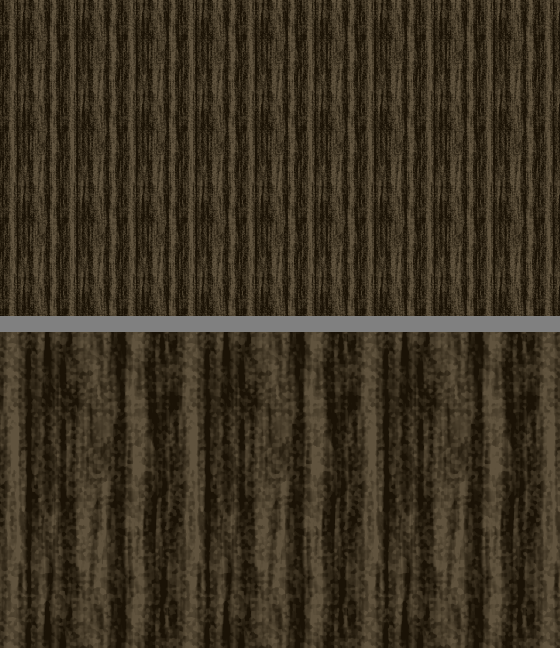
Top: the whole. Bottom: its middle third, enlarged.
A Shadertoy shader for this pattern:

```glsl
// Dark wood grain: a narrow tile of vertical streaks, repeated across and down.
// Fixed light and dark bands set the rhythm; stretched cellular noise adds
// straight ragged fibres, and fine round cells add a speckled surface.

const vec2 TILE = vec2(0.1885, 0.2890);   // tile size, in canvas heights
const vec2 ORIGIN = vec2(0.595, 0.0);     // left edge of one light band
const vec3 DARK = vec3(0.100, 0.070, 0.022);
const vec3 LIGHT = vec3(0.375, 0.325, 0.242);
const float BASE_TONE = 0.50;
const float BAND_GAIN = 0.88;
const float LINE_GAIN = 0.45;
const float STREAK_GAIN = 0.42;
const float FIBRE_GAIN = 0.50;
const float GRAIN_GAIN = 0.55;
const float BLOTCH_GAIN = 0.18;
const float BAND_SOFTNESS = 0.010;
const float TAU = 6.2831853;

// Bands across the tile: centre, half width, change of tone
const int BAND_COUNT = 11;
const vec3 BANDS[BAND_COUNT] = vec3[](
    vec3(0.06, 0.060, 0.38), vec3(0.16, 0.028, -0.44),
    vec3(0.21, 0.014, 0.18), vec3(0.25, 0.016, -0.36),
    vec3(0.34, 0.042, -0.30), vec3(0.44, 0.030, 0.12),
    vec3(0.54, 0.050, 0.22), vec3(0.65, 0.026, -0.32),
    vec3(0.75, 0.040, 0.22), vec3(0.87, 0.034, -0.42),
    vec3(0.95, 0.024, -0.40));

vec3 hash3(vec2 cell, float seed) {
    uvec3 h = uvec3(ivec3(vec3(cell, seed))) * 1664525u + 1013904223u;
    h += h.yzx * h.zxy;
    h ^= h >> 16u;
    h += h.yzx * h.zxy;
    return vec3(h & 0xffffu) / 65535.0;
}

// Cellular noise that wraps over the tile: each cell has one flat tone,
// and neighbouring tones are blended softly at their borders.
float cellTone(vec2 uv, vec2 cells, float sharpness, float seed) {
    vec2 p = uv * cells;
    vec2 base = floor(p);
    float total = 0.0;
    float weight = 0.0;
    for (int j = -1; j <= 1; j++) {
        for (int i = -1; i <= 1; i++) {
            vec2 cell = base + vec2(i, j);
            vec3 h = hash3(mod(cell, cells), seed);
            vec2 offset = cell + 0.15 + 0.7 * h.xy - p;
            float w = exp(-sharpness * dot(offset, offset));
            total += w * h.z;
            weight += w;
        }
    }
    return total / weight - 0.5;
}

// Thin straight lines that run the full height of the tile
float lineTone(float u, float count) {
    float p = fract(u) * count;
    float column = floor(p);
    float here = hash3(vec2(column, 0.0), 7.0).z;
    float next = hash3(vec2(mod(column + 1.0, count), 0.0), 7.0).z;
    return mix(here, next, smoothstep(0.25, 0.75, fract(p))) - 0.5;
}

float wrapDistance(float a, float b) {
    return abs(fract(a - b + 0.5) - 0.5);
}

float bandTone(float u) {
    float tone = 0.0;
    for (int i = 0; i < BAND_COUNT; i++) {
        float d = wrapDistance(u, BANDS[i].x) - BANDS[i].y;
        tone += BANDS[i].z * (1.0 - smoothstep(-BAND_SOFTNESS, BAND_SOFTNESS, d));
    }
    return tone;
}

// Slight sideways drift of the fibres, periodic down the tile
float drift(vec2 uv) {
    return 0.0025 * sin(TAU * (uv.y + uv.x))
         + 0.0015 * sin(TAU * (3.0 * uv.y - 2.0 * uv.x) + 1.3);
}

void mainImage(out vec4 fragColor, in vec2 fragCoord) {
    vec2 uv = fract((fragCoord / iResolution.y - ORIGIN) / TILE);
    vec2 bent = vec2(uv.x + drift(uv), uv.y);

    // Bands, lines and fibres
    float tone = BASE_TONE + BAND_GAIN * bandTone(bent.x);
    tone += LINE_GAIN * lineTone(bent.x, 30.0);
    tone += STREAK_GAIN * cellTone(bent, vec2(26.0, 4.0), 9.0, 1.0);
    tone += FIBRE_GAIN * cellTone(bent, vec2(40.0, 9.0), 8.0, 2.0);

    // Blotches that darken and lighten the middle of the tile
    float middle = exp(-pow(wrapDistance(uv.x, 0.42) / 0.13, 2.0));
    tone -= BLOTCH_GAIN * middle * cos(TAU * uv.y);

    // Speckled surface
    tone += GRAIN_GAIN * cellTone(uv, vec2(52.0, 80.0), 7.0, 3.0);

    fragColor = vec4(mix(DARK, LIGHT, clamp(tone, 0.0, 1.0)), 1.0);
}
```
